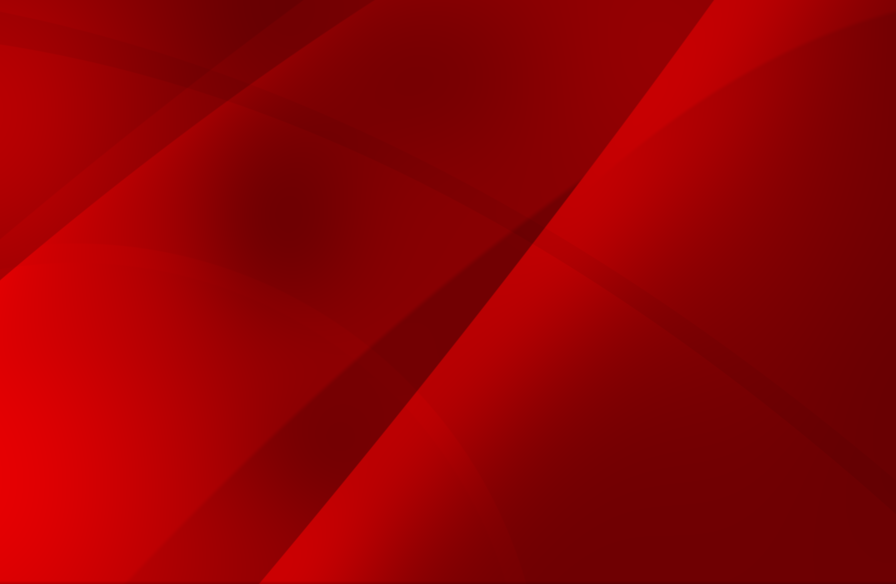
A WebGL 2 fragment shader for this background:

```glsl
#version 300 es
precision highp float;
// Overlapping translucent red sheets with soft glows and curved edges.
// Each sheet is a smooth sum of Gaussian glows, cut by quadratic curves;
// thin arc bands and a dark wedge are then laid across the sheets.

uniform vec2 u_resolution;
out vec4 outColor;

// Elliptical Gaussian glow
float glow(vec2 p, vec2 center, vec2 radius) {
    vec2 q = (p - center) / radius;
    return exp(-dot(q, q));
}

// Quadratic curve with coefficients c
float curve(float t, vec3 c) {
    return c.x + t * (c.y + t * c.z);
}

// Smooth step across a signed distance, with a little extra softness
float cover(float d, float softness) {
    float w = 1.0 / u_resolution.y + softness;
    return smoothstep(-w, w, d);
}

// Sheet in the upper left corner
float cornerSheet(vec2 p) {
    float v = 0.43 + 0.29 * glow(p, vec2(-0.04, 0.8), vec2(0.31, 0.38));
    return v - 0.04 * glow(p, vec2(0.45, 0.98), vec2(0.15));
}

// Broad sheet left of the main diagonal; d is the depth below its upper edge
float leftSheet(vec2 p, float d) {
    float v = 0.52 + 0.38 * glow(p, vec2(-0.06, 0.16), vec2(0.46, 0.52));
    v += 0.11 * exp(-max(d, 0.0) / 0.1) * (1.0 - 0.6 * smoothstep(0.3, 0.7, p.x));
    v -= 0.14 * glow(p, vec2(0.47, 0.62), vec2(0.15, 0.2));
    v -= 0.07 * glow(p, vec2(0.72, 0.88), vec2(0.22, 0.16));
    v -= 0.06 * glow(p, vec2(0.54, 0.22), vec2(0.14, 0.12));
    return v + 0.06 * glow(p, vec2(1.12, 0.9), vec2(0.25));
}

// Sheet right of the main diagonal, lit along that edge
float rightSheet(vec2 p, float d) {
    float v = 0.43 + 0.28 * exp(-d * d / 0.038);
    v += 0.09 * glow(p, vec2(1.22, 0.7), vec2(0.3, 0.38));
    v += 0.09 * glow(p, vec2(0.5, 0.0), vec2(0.2));
    return v - 0.03 * glow(p, vec2(1.54, 0.35), vec2(0.2, 0.3));
}

void main() {
    vec2 p = gl_FragCoord.xy / u_resolution * vec2(1.536, 1.0);

    // Signed distances to the sheet edges
    float diagonal = 0.78 * (p.x - curve(p.y, vec3(0.444, 0.84, -0.06)));
    float upperEdge = 0.78 * (curve(p.x, vec3(0.52, 0.85, -0.16)) - p.y);
    float foldEdge = 0.78 * (curve(p.x, vec3(0.59, 0.84, -0.10)) - p.y);

    // Left sheets, with a translucent fold between the two upper edges
    float corner = cornerSheet(p) + 0.04 * cover(foldEdge, 0.0);
    float left = mix(corner, leftSheet(p, upperEdge), cover(upperEdge, 0.0));

    // Dark wedge beside the main diagonal, fading toward its foot
    float wedge = curve(p.x - 0.22, vec3(0.006, 1.055, -0.222)) - p.y;
    left *= 1.0 - mix(0.06, 0.16, smoothstep(0.0, 0.4, p.y)) * cover(0.75 * wedge, 0.004);

    // Right sheet, shaded below the arc in its upper corner
    float right = rightSheet(p, diagonal);
    float cornerArc = curve(p.x - 1.0, vec3(0.67, 0.9, -0.6)) - p.y;
    right *= 1.0 - 0.09 * cover(cornerArc, 0.004) * exp(-max(cornerArc, 0.0) / 0.14)
        * smoothstep(0.98, 1.2, p.x);
    float red = mix(left, right, cover(diagonal, 0.0));

    // Long arc band falling from upper left to lower right
    float outerArc = curve(p.x, vec3(0.98, -0.2, -0.21)) - p.y;
    float innerArc = curve(p.x, vec3(0.924, -0.155, -0.24)) - p.y;
    red *= 1.0 + 0.02 * cover(outerArc, 0.0) * exp(-max(outerArc, 0.0) / 0.2);
    red *= 1.0 - 0.065 * cover(outerArc, 0.0) * (1.0 - cover(innerArc, 0.0));

    // Smaller round arc in the lower left
    float r = length(p - vec2(0.13, -0.22));
    float ring = cover(0.803 - r, 0.0) * cover(r - 0.77, 0.0);
    red *= 1.0 + 0.04 * ring * smoothstep(0.0, 0.25, p.x);
    red *= 1.0 + 0.025 * cover(0.77 - r, 0.0) * smoothstep(0.6, 0.77, r);

    // Thin shade along the lower border
    red *= mix(0.85, 1.0, smoothstep(0.0, 0.006, p.y));
    outColor = vec4(red, 0.0, 0.006, 1.0);
}
```
